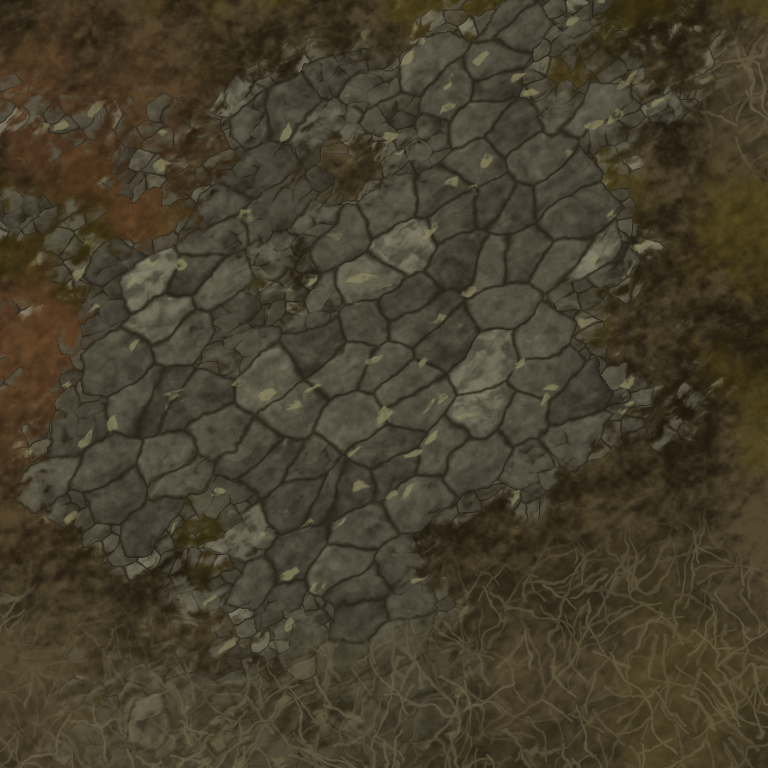
Write a WebGL 2 fragment shader that draws this texture.

```glsl
#version 300 es
precision highp float;
// Weathered grey rock outcrops on a brown hillside with dry scrub and bare twigs.
uniform vec2 u_resolution;
out vec4 fragColor;

float hash(vec2 p) {
  return fract(sin(dot(p, vec2(127.1, 311.7))) * 43758.5453);
}

float noise(vec2 p) {
  vec2 i = floor(p), f = fract(p);
  f = f * f * (3.0 - 2.0 * f);
  return mix(mix(hash(i), hash(i + vec2(1, 0)), f.x),
             mix(hash(i + vec2(0, 1)), hash(i + vec2(1, 1)), f.x), f.y);
}

float fbm(vec2 p) {
  float sum = 0.0, amp = 0.53;
  for (int i = 0; i < 4; i++) {
    sum += amp * noise(p);
    p = mat2(1.6, 1.2, -1.2, 1.6) * p + 7.3;
    amp *= 0.5;
  }
  return sum;
}

// Cellular stones: x = gap to the neighbour, y = random id, zw = cell centre.
vec4 stones(vec2 p) {
  float near = 9.0, next = 9.0, id = 0.0;
  vec2 centre = p;
  for (int y = -1; y <= 1; y++)
    for (int x = -1; x <= 1; x++) {
      vec2 cell = floor(p) + vec2(x, y);
      vec2 c = cell + 0.1 + 0.8 * vec2(hash(cell), hash(cell + 31.7));
      float d = distance(p, c);
      if (d < near) {
        next = near;
        near = d;
        centre = c;
        id = hash(cell + 71.3);
      } else next = min(next, d);
    }
  return vec4(next - near, id, centre);
}

// Likelihood of bare rock, in coordinates turned along the strata.
float outcrop(vec2 q) {
  vec2 d = (q - vec2(0.64, 0.11)) / vec2(0.52, 0.27);
  return exp(-dot(d, d)) + 1.7 * (fbm(q * vec2(6.0, 8.0) + 3.0) - 0.5);
}

// Coverage of thin, scattered, mostly upright twigs.
float twigs(vec2 p) {
  float cover = 0.0;
  for (int layer = 0; layer < 4; layer++) {
    float scale = 9.0 + 6.0 * float(layer);
    vec2 g = p * scale + 13.7 * float(layer);
    for (int y = -1; y <= 1; y++)
      for (int x = -1; x <= 1; x++) {
        vec2 cell = floor(g) + vec2(x, y);
        float angle = 1.57 + 2.7 * (hash(cell + 5.1) - 0.5);
        vec2 dir = vec2(cos(angle), sin(angle));
        vec2 r = g - cell - vec2(hash(cell), hash(cell + 9.4));
        r -= dir * clamp(dot(r, dir), -0.7, 0.7);
        float line = 1.0 - smoothstep(0.0005, 0.0029, length(r) / scale);
        cover = max(cover, line * (0.3 + 0.7 * hash(cell + 2.6)));
      }
  }
  return cover;
}

void main() {
  vec2 p = gl_FragCoord.xy / u_resolution;
  vec2 bend = vec2(fbm(p * 22.0), fbm(p * 22.0 + 40.0)) - 0.5;
  vec2 w = p + 0.026 * bend;
  vec2 q = vec2(0.825 * w.x + 0.565 * w.y, 0.825 * w.y - 0.565 * w.x);
  float broad = fbm(p * 9.0 + 17.0);
  float fine = fbm(q * vec2(55.0, 85.0));
  float grain = fbm(p * 130.0);

  // Scrub: dark soil to dry grass, with olive and rust patches
  float tone = 0.45 * broad + 0.35 * fine + 0.2 * grain;
  vec3 color = mix(vec3(0.125, 0.1, 0.055), vec3(0.315, 0.275, 0.185), smoothstep(0.28, 0.7, tone));
  float olive = smoothstep(0.5, 0.68, fbm(p * 7.0 + 50.0));
  color = mix(color, vec3(0.29, 0.25, 0.09) * (0.45 + tone), 0.65 * olive);
  float rust = 1.0 - smoothstep(0.1, 0.38, length((p - vec2(0.04, 0.68)) * vec2(1.0, 0.8)));
  color = mix(color, vec3(0.36, 0.24, 0.145) * (0.25 + 1.2 * tone), 0.8 * rust * smoothstep(0.3, 0.6, broad));

  // Rock: small rubble first, then larger blocks split by dark joints
  for (int layer = 0; layer < 2; layer++) {
    vec2 scale = layer == 0 ? vec2(34.0, 46.0) : vec2(13.0, 21.0);
    vec4 s = stones(q * scale);
    float bare = outcrop(mix(q, s.zw / scale, 0.75));
    float mask = smoothstep(0.3, 0.48, bare + (layer == 0 ? 0.07 : -0.08) + 0.5 * (fine - 0.5));
    float light = 0.5 * s.y + 0.75 * fine + 0.4 * (grain - 0.5) - 0.12;
    light += 0.22 * dot(q * scale - s.zw, vec2(-0.3, 0.9));
    vec3 rock = mix(vec3(0.19, 0.175, 0.14), vec3(0.41, 0.395, 0.325), clamp(light, 0.0, 1.0));
    rock += vec3(0.1, 0.1, 0.085) * smoothstep(0.86, 0.95, s.y) * smoothstep(0.3, 0.6, fine);
    rock = mix(vec3(0.14, 0.12, 0.08), rock, smoothstep(-0.04, 0.16, s.x));
    color = mix(color, rock, 0.88 * mask);
  }

  // Pale lichen flecks lying along the strata
  vec4 fleck = stones(q * vec2(38.0, 75.0));
  float pale = step(0.92, fleck.y) * smoothstep(0.12, 0.4, fleck.x);
  pale *= smoothstep(0.1, 0.4, outcrop(q)) * smoothstep(0.35, 0.6, fine);
  color = mix(color, vec3(0.53, 0.51, 0.36), 0.75 * pale);

  // Bare twigs along the foot of the slope and in the upper right corner
  float thicket = 1.0 - smoothstep(0.0, 0.17, p.y - 0.32 * abs(p.x - 0.32) - 0.03 + 0.3 * (broad - 0.5));
  thicket = max(thicket, 1.0 - smoothstep(0.05, 0.13, distance(p, vec2(1.0, 0.87))));
  color = mix(color, vec3(0.27, 0.24, 0.165) * (0.5 + tone), 0.6 * thicket);
  color = mix(color, vec3(0.43, 0.4, 0.3), 0.6 * thicket * twigs(p + 0.035 * bend));

  fragColor = vec4(color, 1.0);
}
```
